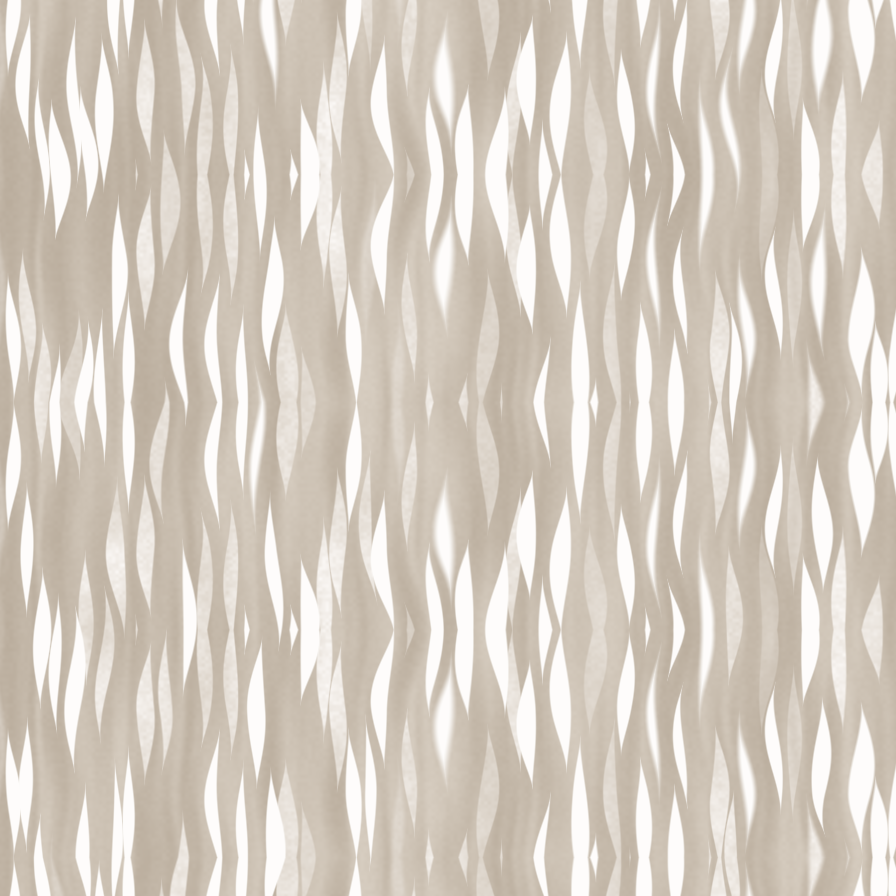
Write a WebGL 1 fragment shader that draws this pattern.

```glsl
precision highp float;
// Wavy vertical beige ribbons parting around white and speckled spindle gaps.
uniform vec2 u_resolution;

const float TAU = 6.2831853;
const float SPACING = 0.0176; // distance between columns of gaps
const float MIRROR = 0.254;   // distance between horizontal mirror lines

float hash(vec2 p) {
  return fract(sin(dot(p, vec2(127.1, 311.7))) * 43758.5453);
}

float noise(vec2 p) {
  vec2 i = floor(p), f = fract(p);
  f = f * f * (3.0 - 2.0 * f);
  return mix(mix(hash(i), hash(i + vec2(1, 0)), f.x),
             mix(hash(i + vec2(0, 1)), hash(i + vec2(1, 1)), f.x), f.y);
}

// Washed ribbon colour with long streaks and fine grain
vec3 ribbonColor(vec2 p, vec2 uv) {
  float tone = 0.5 * noise(p * vec2(42.0, 6.0))
             + 0.3 * noise(p * vec2(120.0, 9.0) + 31.0)
             + 0.2 * noise(uv * vec2(7.0, 5.0) + 57.0);
  tone = smoothstep(0.12, 0.92, tone) + 0.14 * (noise(uv * 240.0) - 0.5);
  return mix(vec3(0.735, 0.685, 0.622), vec3(0.84, 0.802, 0.752), tone);
}

void main() {
  vec2 uv = gl_FragCoord.xy / u_resolution.y;
  float pixel = 1.0 / u_resolution.y;

  // Fold the height at the mirror lines, then sway neighbouring ribbons together
  float folded = abs(mod(uv.y - 0.043, 2.0 * MIRROR) - MIRROR);
  vec2 p = vec2(uv.x, folded);
  p.x += 0.02 * (noise(vec2(uv.x * 13.0, folded * 11.0)) - 0.5);

  float white = 0.0, pale = 0.0;
  float column = floor(p.x / SPACING);
  for (int k = -2; k <= 2; k++) {
    float id = column + float(k);
    float seed = hash(vec2(id, 3.7));

    // Some columns, mostly on the left, ignore the mirroring
    float freeShare = id * SPACING < 0.3 ? 0.5 : 0.08;
    float y = hash(vec2(id, 9.1)) < freeShare ? uv.y : folded;

    // Staggered chain of gaps along the column
    float along = y / mix(0.24, 0.33, seed) + 0.5 * mod(id, 2.0)
                + 1.2 * noise(vec2(id * 0.23, 5.0))
                + 0.3 * hash(vec2(id, 6.3));
    float cell = floor(along + 0.5);
    float size = hash(vec2(id, cell + 17.0));
    float kind = hash(vec2(id + 71.0, cell));

    // Pointed spindle profile around a gently bending centre line
    float swell = cos(TAU * along) + 0.2;
    float halfWidth = mix(0.0052, 0.0096, size)
                    * (swell > 0.0 ? pow(swell, 1.3) : swell);
    float centre = (id + 0.5 + 0.35 * (seed - 0.5)) * SPACING
                 + 0.003 * sin(TAU * (y * 5.0 + seed));
    float edge = max(pixel, 0.0013);
    if (hash(vec2(id, cell + 43.0)) > 0.86) edge = 0.004;
    float gap = smoothstep(-edge, edge, halfWidth - abs(p.x - centre) - 0.3 * edge);

    if (kind < 0.57) white = max(white, gap);
    else pale = max(pale, gap * mix(0.4, 1.0, smoothstep(0.57, 0.8, kind)));
  }

  // Speckled translucent paper, fading along its length
  float speckle = noise(uv * 260.0) * 0.6 + noise(uv * 130.0 + 9.0) * 0.4;
  float veil = 0.75 * noise(p * vec2(30.0, 14.0) + 80.0) + 0.5 * speckle;
  vec3 paleColor = mix(vec3(0.85, 0.815, 0.77), vec3(0.965, 0.95, 0.935), veil);

  vec3 color = mix(ribbonColor(p, uv), paleColor, pale);
  color = mix(color, vec3(0.995, 0.99, 0.985), white);
  gl_FragColor = vec4(color, 1.0);
}
```
